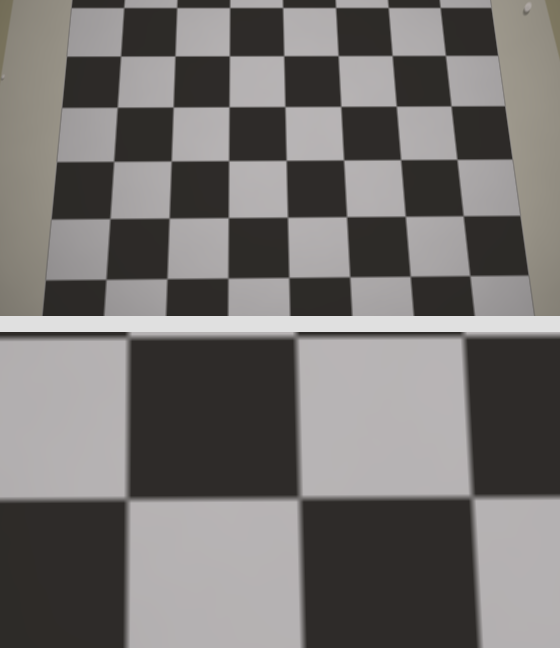
Top: the whole. Bottom: its middle third, enlarged.
Reproduce this pattern procedurally as a Shadertoy shader.

```glsl
#define COLUMNS 8.0
#define EDGE_SOFT 0.022   // edge blur, in cells
#define FAR_CELL 0.16685  // cell width at the top, in canvas heights
#define CELL_GROWTH 0.0295
#define ROW_TILT 0.0114
#define LENS_BEND 0.0068
#define FALLOFF 0.24
#define INK vec3(0.180, 0.170, 0.160)
#define WHITE vec3(0.720, 0.707, 0.710)
#define CARD vec3(0.690, 0.667, 0.615)
#define BACKDROP vec3(0.600, 0.570, 0.460)

// Width of one cell at depth y (0 at the top, 1 at the bottom)
float cellWidth(float y) {
    return FAR_CELL + CELL_GROWTH * y;
}

// Perspective canvas position to board coordinates, one unit per cell
vec2 boardCoords(vec2 p) {
    float u = (p.x - 0.228 + 0.095 * p.y) / cellWidth(p.y);
    float bend = max(u - 5.0, 0.0);
    u += LENS_BEND * bend * bend;
    float tiltedY = p.y * (1.0 + ROW_TILT * (p.x - 0.889));
    return vec2(u, 38.246 - 6.41 / cellWidth(tiltedY));
}

// Soft square wave per axis: positive on even cells, negative on odd
vec2 softParity(vec2 cell, float soft) {
    vec2 wave = 0.5 - abs(mod(cell + 0.5, 2.0) - 1.0);
    return clamp(wave / soft, -1.0, 1.0);
}

float mottle(vec2 p) {
    float sum = 0.0, gain = 0.5;
    for (int i = 0; i < 4; i++) {
        sum += gain * sin(p.x + 1.7 * sin(p.y)) * sin(p.y + 1.3 * sin(p.x));
        p = mat2(1.6, 1.2, -1.2, 1.6) * p + 2.3;
        gain *= 0.6;
    }
    return sum;
}

float blob(vec2 p, vec2 center, float radius, float soft) {
    vec2 d = (p - center) * vec2(1.0, 0.7);
    d.x += 0.4 * d.y;
    return 1.0 - smoothstep(radius - soft, radius + soft, length(d));
}

// Card margin, its slanted outer edges and chipped spots
vec3 cardColor(vec2 p, float pixel) {
    float soft = max(0.004, pixel);
    float outside = max(0.042 - 0.16 * p.y - p.x, p.x - 1.7245 - 0.25 * p.y);
    vec3 color = mix(CARD, BACKDROP, smoothstep(-soft, soft, outside));
    for (int i = 0; i < 2; i++) {
        float k = float(i);
        vec2 center = mix(vec2(0.010, 0.243), vec2(1.671, 0.022), k);
        float radius = mix(0.004, 0.010, k);
        color *= 1.0 - 0.3 * blob(p, center + vec2(-0.5, 1.2) * radius, radius, soft);
        color = mix(color, vec3(0.84, 0.81, 0.80), 0.8 * blob(p, center, radius, soft));
    }
    return color;
}

void mainImage(out vec4 fragColor, in vec2 fragCoord) {
    vec2 p = fragCoord / iResolution.y;
    p.y = 1.0 - p.y;
    float pixel = 1.0 / iResolution.y;
    float soft = max(EDGE_SOFT, pixel / cellWidth(p.y));

    // Checker cells, limited to the printed columns
    vec2 cell = boardCoords(p);
    vec2 parity = softParity(cell, soft);
    float dark = 0.5 - 0.5 * parity.x * parity.y;
    float inside = min(cell.x, COLUMNS - cell.x);
    float board = smoothstep(-soft, soft, inside);

    // Light fades away from the upper center
    vec2 fromLight = p - vec2(0.95, 0.40);
    float light = 1.0 - FALLOFF * dot(fromLight, fromLight);
    light += 0.008 * mottle(p * 9.0);

    vec3 paper = mix(cardColor(p, pixel), WHITE, board) * light;
    vec3 ink = INK * mix(1.0, light, 0.25);
    fragColor = vec4(mix(paper, ink, dark * board), 1.0);
}
```
